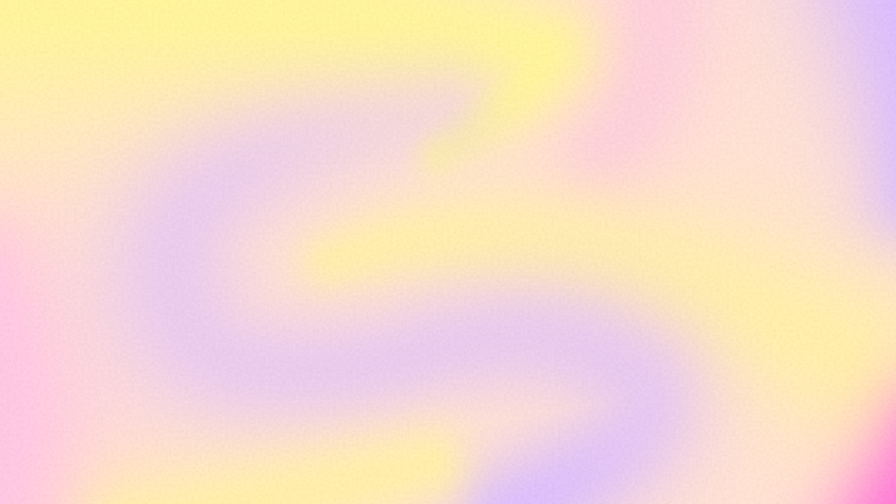
This background is drawn by a Shadertoy shader. Its source:

```glsl
// Pastel mesh gradient: a winding lilac ribbon between pools of yellow and pink.
// Each pool is a tapered quadratic curve with a Gaussian falloff, layered over
// a peach base; fine gradient noise adds a paper grain.

#define STEPS 14
#define GRAIN_SCALE 150.0
#define GRAIN_AMOUNT 0.022
#define PEACH vec3(1.00, 0.885, 0.825)
#define YELLOW vec3(1.00, 0.955, 0.61)
#define CREAM vec3(1.00, 0.935, 0.66)
#define PINK vec3(1.00, 0.775, 0.89)
#define ROSE vec3(0.99, 0.80, 0.87)
#define MAGENTA vec3(1.00, 0.50, 0.84)
#define LILAC vec3(0.915, 0.79, 0.935)
#define VIOLET vec3(0.86, 0.74, 0.99)

// Distance to a quadratic curve, in units of its width (tapering w.x to w.y)
float curve(vec2 p, vec2 a, vec2 b, vec2 c, vec2 w) {
    float nearest = 1e3;
    vec2 start = a;
    for (int i = 1; i <= STEPS; i++) {
        float t = float(i) / float(STEPS);
        vec2 end = mix(mix(a, b, t), mix(b, c, t), t);
        vec2 along = end - start;
        float h = clamp(dot(p - start, along) / dot(along, along), 0.0, 1.0);
        float width = mix(w.x, w.y, t + (h - 1.0) / float(STEPS));
        nearest = min(nearest, length(p - start - along * h) / width);
        start = end;
    }
    return nearest;
}

float glow(float d) {
    return exp(-d * d);
}

vec2 hashGradient(vec2 cell) {
    vec3 q = fract(cell.xyx * vec3(0.1031, 0.1030, 0.0973));
    q += dot(q, q.yzx + 33.33);
    float angle = 6.2832 * fract((q.x + q.y) * q.z);
    return vec2(cos(angle), sin(angle));
}

float gradientNoise(vec2 p) {
    vec2 i = floor(p), f = fract(p);
    vec2 u = f * f * f * (f * (f * 6.0 - 15.0) + 10.0);
    vec2 e = vec2(1.0, 0.0);
    float low = mix(dot(hashGradient(i), f),
                    dot(hashGradient(i + e.xy), f - e.xy), u.x);
    float high = mix(dot(hashGradient(i + e.yx), f - e.yx),
                     dot(hashGradient(i + e.xx), f - e.xx), u.x);
    return mix(low, high, u.y);
}

// Winding ribbon of four joined curves
float ribbonDistance(vec2 p) {
    vec2 bend = vec2(0.35, 0.41), valley = vec2(0.79, 0.295), crest = vec2(1.27, 0.25);
    float d = curve(p, vec2(0.88, 0.78), vec2(0.28, 0.68), bend, vec2(0.10, 0.17));
    d = min(d, curve(p, bend, vec2(0.40, 0.20), valley, vec2(0.17, 0.115)));
    d = min(d, curve(p, valley, vec2(1.11, 0.41), crest, vec2(0.115, 0.14)));
    return min(d, curve(p, crest, vec2(1.35, 0.13), vec2(1.0, -0.02), vec2(0.14, 0.12)));
}

void mainImage(out vec4 fragColor, in vec2 fragCoord) {
    vec2 p = fragCoord / iResolution.y;
    p.x *= 16.0 / 9.0 * iResolution.y / iResolution.x;
    vec3 color = PEACH;

    // Left and upper pools
    float left = curve(p, vec2(-0.05, 0.45), vec2(0.0, 0.25), vec2(-0.03, 0.0), vec2(0.16, 0.25));
    color = mix(color, PINK, glow(left));
    float rose = curve(p, vec2(1.30, 1.05), vec2(1.31, 0.85), vec2(1.20, 0.70), vec2(0.14, 0.12));
    color = mix(color, ROSE, 0.85 * glow(rose));
    vec2 tip = vec2(1.08, 0.90);
    float top = curve(p, vec2(-0.1, 1.02), vec2(0.6, 1.0), tip, vec2(0.32, 0.11));
    top = min(top, curve(p, tip, vec2(1.03, 0.80), vec2(0.87, 0.70), vec2(0.11, 0.05)));
    color = mix(color, YELLOW, glow(top));

    // Right edge and central tongue
    float right = curve(p, vec2(1.78, 1.05), vec2(1.85, 0.80), vec2(1.83, 0.62), vec2(0.20, 0.13));
    color = mix(color, VIOLET, glow(right));
    float tongue = curve(p, vec2(0.66, 0.48), vec2(1.05, 0.62), vec2(1.67, 0.30), vec2(0.07, 0.18));
    color = mix(color, CREAM, 0.95 * glow(tongue));

    // Ribbon: pale at its upper end, violet at the lower one
    float pale = glow(length(p - vec2(0.88, 0.78)) / 0.35);
    float deep = glow(length(p - vec2(1.02, 0.0)) / 0.28);
    vec3 ribbonColor = mix(LILAC, VIOLET, deep);
    color = mix(color, ribbonColor, (0.94 - 0.45 * pale) * glow(ribbonDistance(p)));

    // Bottom pools
    float bottom = curve(p, vec2(0.27, -0.05), vec2(0.5, 0.0), vec2(0.85, 0.08), vec2(0.13, 0.08));
    color = mix(color, CREAM, 0.95 * glow(bottom));
    float corner = curve(p, vec2(1.74, -0.08), vec2(1.79, 0.0), vec2(1.86, 0.12), vec2(0.12));
    color = mix(color, MAGENTA, glow(corner));

    // Paper grain
    float grain = gradientNoise(p * GRAIN_SCALE) + 0.7 * gradientNoise(p.yx * GRAIN_SCALE * 1.9 + 17.0);
    fragColor = vec4(clamp(color + GRAIN_AMOUNT * grain, 0.0, 1.0), 1.0);
}
```
